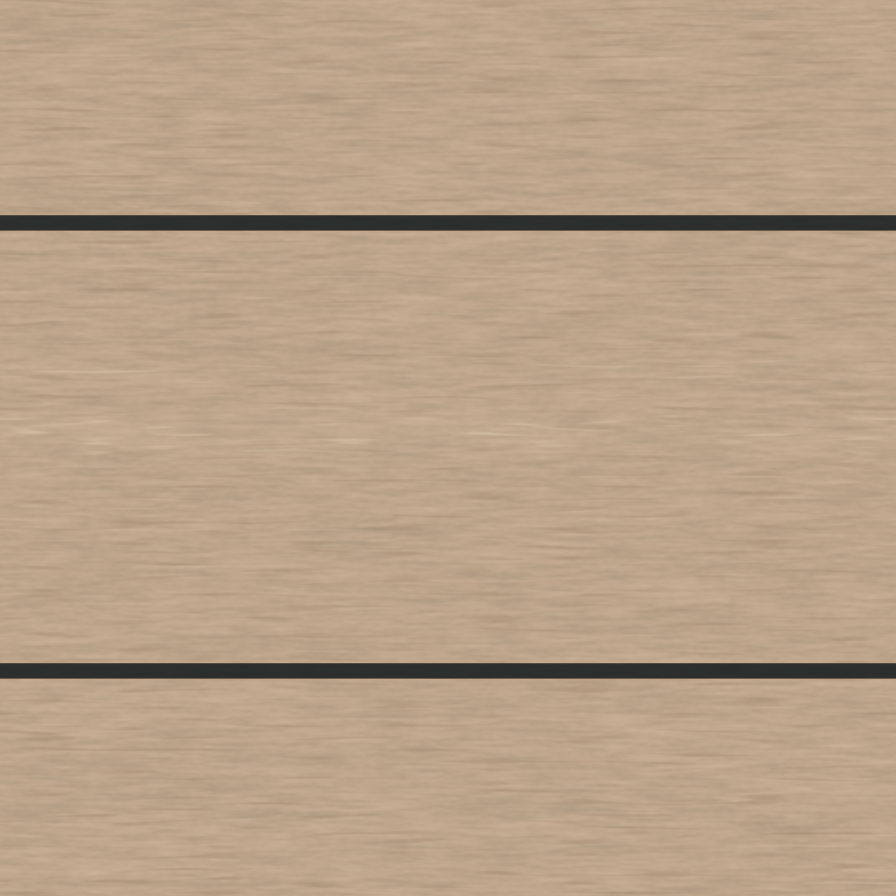
Reproduce this texture procedurally as a WebGL 2 fragment shader.

```glsl
#version 300 es
precision highp float;
// Pale horizontal-grain wood boards divided by two narrow dark joints.

uniform vec2 u_resolution;
out vec4 outColor;

const float BOARDS = 2.0;
const float JOINT_HALF_WIDTH = 0.0086;
const vec3 WOOD = vec3(0.742, 0.645, 0.545);
const vec3 WOOD_LIGHT = vec3(0.835, 0.745, 0.640);
const vec3 WOOD_DARK = vec3(0.600, 0.500, 0.400);
const vec3 JOINT = vec3(0.175, 0.182, 0.178);
const vec3 JOINT_EDGE = vec3(0.210, 0.185, 0.155);

float hash(vec2 p, float seed) {
    vec3 q = fract(vec3(p.xyx + seed) * vec3(0.1031, 0.1030, 0.0973));
    q += dot(q, q.yzx + 33.33);
    return fract((q.x + q.y) * q.z);
}

// Slope contribution of one lattice corner; the lattice wraps at period.
float corner(vec2 cell, vec2 offset, vec2 period, float seed) {
    float angle = 6.28318 * hash(mod(cell, period), seed);
    return dot(vec2(cos(angle), sin(angle)), offset);
}

// Tileable gradient noise, roughly -0.7 to 0.7.
float gradientNoise(vec2 uv, vec2 period, float seed) {
    vec2 p = uv * period;
    vec2 cell = floor(p);
    vec2 f = p - cell;
    vec2 s = f * f * f * (f * (f * 6.0 - 15.0) + 10.0);
    vec2 e = vec2(1.0, 0.0);
    float low = mix(corner(cell, f, period, seed),
                    corner(cell + e.xy, f - e.xy, period, seed), s.x);
    float high = mix(corner(cell + e.yx, f - e.yx, period, seed),
                     corner(cell + e.xx, f - e.xx, period, seed), s.x);
    return mix(low, high, s.y);
}

// Layers of stretched noise, from wide bands down to fine fibres.
float woodGrain(vec2 uv) {
    float grain = 0.0;
    vec2 period = vec2(3.0, 24.0);
    float weight = 0.10;
    for (int i = 0; i < 4; i++) {
        grain += weight * gradientNoise(uv, period, 11.0 + 17.0 * float(i));
        period *= 2.0;
        weight *= 1.35;
    }
    return grain + 0.14 * gradientNoise(uv, vec2(90.0, 230.0), 83.0);
}

// Sparse elongated marks, kept only where the noise peaks.
float streaks(vec2 uv, vec2 period, float seed) {
    return smoothstep(0.16, 0.55, gradientNoise(uv, period, seed));
}

// Soft horizontal zone, wrapped vertically.
float zone(float y, float center, float width) {
    float d = fract(y - center + 0.5) - 0.5;
    return exp(-d * d / (width * width));
}

vec3 woodColor(vec2 uv) {
    float grain = woodGrain(uv);
    float pale = zone(uv.y, 0.515, 0.026) + 0.7 * zone(uv.y, 0.587, 0.010);
    float patches = 0.65 + gradientNoise(uv, vec2(5.0, 16.0), 131.0);
    float lightMarks = streaks(uv, vec2(14.0, 170.0), 149.0);
    float darkMarks = streaks(uv, vec2(10.0, 150.0), 173.0);
    vec3 color = WOOD * (1.0 + 0.22 * grain);
    color = mix(color, WOOD_LIGHT, lightMarks * (0.22 + 0.60 * pale * patches));
    color = mix(color, WOOD_LIGHT, 0.14 * pale * patches);
    return mix(color, WOOD_DARK, 0.28 * darkMarks * (1.0 - 0.5 * min(pale, 1.0)));
}

// Dark joint with slightly warmer rims and faint lengthwise variation.
vec3 jointColor(vec2 uv, float d) {
    float rim = smoothstep(0.70, 1.0, abs(d) / JOINT_HALF_WIDTH);
    float wear = gradientNoise(uv, vec2(24.0, 200.0), 197.0);
    return mix(JOINT, JOINT_EDGE, rim) * (1.0 + 0.08 * wear);
}

void main() {
    vec2 uv = gl_FragCoord.xy / u_resolution;
    float pixel = 1.0 / u_resolution.y;

    // Signed distance to the nearest joint center.
    float d = (fract(uv.y * BOARDS) - 0.5) / BOARDS - 0.0012;
    float joint = 1.0 - smoothstep(-0.75 * pixel, 0.75 * pixel, abs(d) - JOINT_HALF_WIDTH);

    vec3 color = mix(woodColor(uv), jointColor(uv, d), joint);
    outColor = vec4(color, 1.0);
}
```
